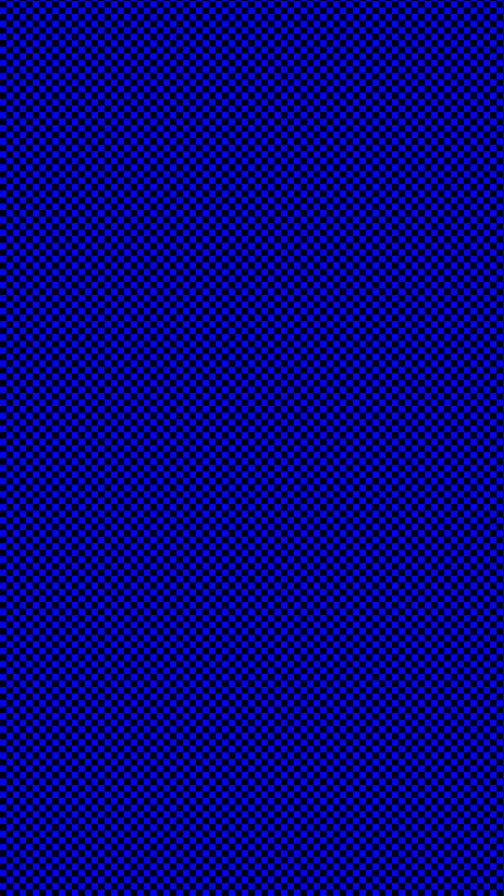
Write a Shadertoy shader that draws this pattern.

```glsl
// Integral of a square wave that is +1 on even cells and -1 on odd cells
vec2 squareWaveIntegral(vec2 p) {
    return 1.0 - abs(mod(p, 2.0) - 1.0);
}

// Checker coverage, averaged over a square footprint: 0 on even cells, 1 on odd
float checker(vec2 p, float footprint) {
    vec2 wave = (squareWaveIntegral(p + 0.5 * footprint)
               - squareWaveIntegral(p - 0.5 * footprint)) / footprint;
    return 0.5 - 0.5 * wave.x * wave.y;
}

void mainImage(out vec4 fragColor, in vec2 fragCoord) {
    // Square cells, slightly over 77 across the canvas width
    float cellsPerPixel = 540.0 / 7.0 / iResolution.x;
    float coverage = checker(fragCoord * cellsPerPixel, cellsPerPixel);

    // Blue cells on black
    fragColor = vec4(mix(vec3(0.0), vec3(0.0, 0.0, 1.0), coverage), 1.0);
}
```
